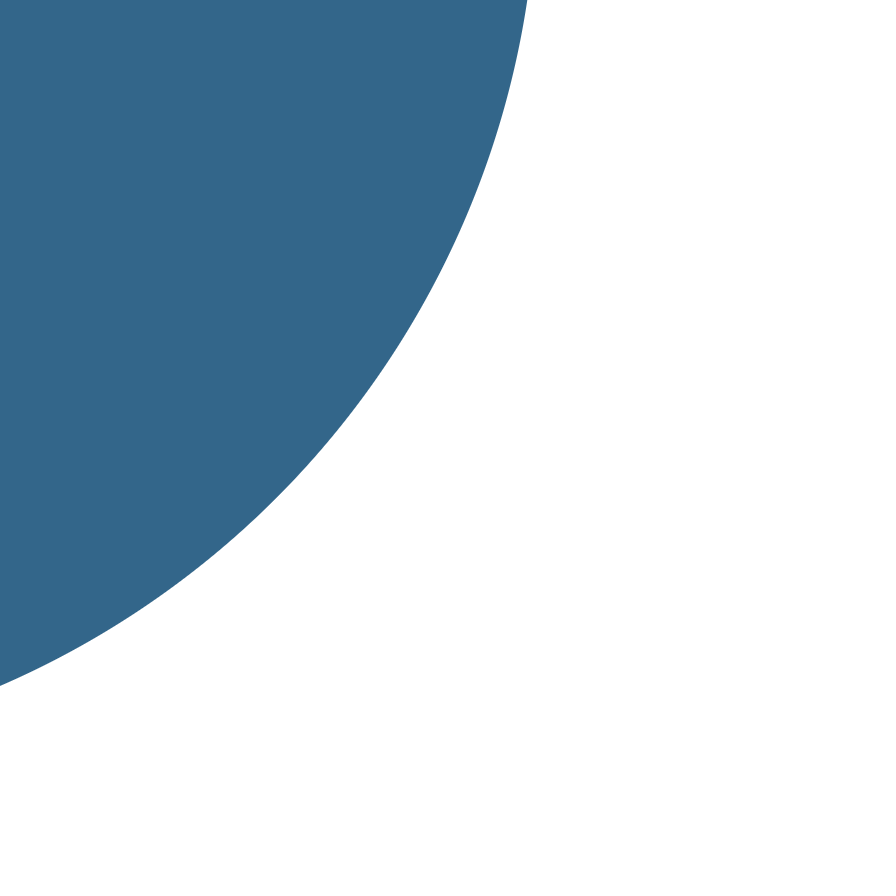
Write a Shadertoy shader that draws this background.

```glsl
float circleDistance(vec2 p, vec2 center, float radius) {
    return length(p - center) - radius;
}

void mainImage(out vec4 fragColor, in vec2 fragCoord) {
    vec2 uv = fragCoord / iResolution.xy;
    float pixel = 1.0 / min(iResolution.x, iResolution.y);

    vec3 white = vec3(1.0);
    vec3 steelBlue = vec3(0.20, 0.40, 0.54);

    // Large disc centred beyond the upper left corner
    float disc = circleDistance(uv, vec2(-0.3956, 1.1475), 0.9951);

    // One pixel wide smooth edge
    float coverage = clamp(0.5 - disc / pixel, 0.0, 1.0);
    fragColor = vec4(mix(white, steelBlue, coverage), 1.0);
}
```
